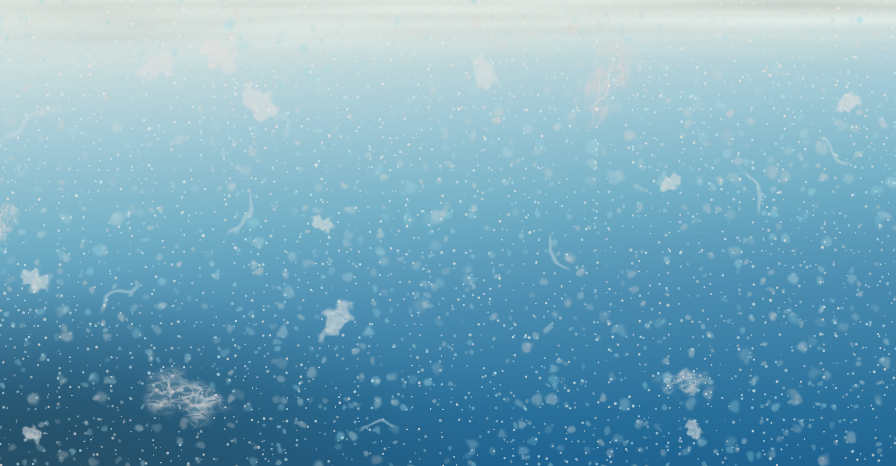
A Shadertoy shader for this texture:

```glsl
// Sunlit water full of drifting particles: a depth gradient with a pale surface,
// scattered layers of soft motes and sharp specks, and larger torn flakes,
// tangled fibre clumps and curved threads shaped by gradient noise.

vec2 hash2(vec2 p) {
    vec3 q = fract(p.xyx * vec3(0.1031, 0.1030, 0.0973));
    q += dot(q, q.yzx + 33.33);
    return fract((q.xx + q.yz) * q.zy);
}

float gradientNoise(vec2 p) {
    vec2 i = floor(p), f = fract(p);
    vec2 u = f * f * f * (f * (f * 6.0 - 15.0) + 10.0);
    vec2 e = vec2(0.0, 1.0);
    float a = dot(hash2(i) * 2.0 - 1.0, f);
    float b = dot(hash2(i + e.yx) * 2.0 - 1.0, f - e.yx);
    float c = dot(hash2(i + e) * 2.0 - 1.0, f - e);
    float d = dot(hash2(i + 1.0) * 2.0 - 1.0, f - 1.0);
    return mix(mix(a, b, u.x), mix(c, d, u.x), u.y);
}

// Moves into the frame of a part: xy = centre, w = angle.
vec2 toLocal(vec2 p, vec4 part) {
    float c = cos(part.w), s = sin(part.w);
    p -= part.xy;
    return vec2(c * p.x + s * p.y, c * p.y - s * p.x);
}

vec3 water(vec2 uv) {
    float h = uv.y + 0.14 * (0.45 - uv.x) * smoothstep(0.0, 0.5, uv.y);
    vec3 col = mix(vec3(0.12, 0.39, 0.57), vec3(0.16, 0.44, 0.61), clamp(h / 0.12, 0.0, 1.0));
    col = mix(col, vec3(0.30, 0.56, 0.70), clamp((h - 0.12) / 0.22, 0.0, 1.0));
    col = mix(col, vec3(0.45, 0.69, 0.78), clamp((h - 0.34) / 0.20, 0.0, 1.0));
    col = mix(col, vec3(0.63, 0.79, 0.84), clamp((h - 0.54) / 0.20, 0.0, 1.0));
    col = mix(col, vec3(0.80, 0.87, 0.87), clamp((h - 0.74) / 0.18, 0.0, 1.0));
    // Murky lower left corner
    float corner = length((uv + vec2(0.0, 0.05)) * vec2(1.7, 2.2));
    col = mix(col, vec3(0.15, 0.31, 0.40), 0.95 * (1.0 - smoothstep(0.1, 1.1, corner)));
    // Warm surface light with flat ripples
    float surface = smoothstep(0.84, 1.0, uv.y);
    col = mix(col, vec3(0.90, 0.91, 0.87), 0.6 * surface);
    col += 0.10 * surface * gradientNoise(uv * vec2(4.0, 34.0));
    return col;
}

// One jittered mote per cell; x = coverage, y = random tint.
vec2 motes(vec2 p, float cells, float radius, float density, float seed) {
    vec2 g = p * cells + seed * 7.3;
    vec2 id = floor(g);
    vec2 rnd = hash2(id + seed * 31.0), pick = hash2(id + seed * 17.0 + 5.0);
    float r = radius * cells * mix(0.45, 1.0, pick.y);
    float d = length(fract(g) - mix(vec2(0.3), vec2(0.7), rnd));
    float shape = 1.0 - smoothstep(0.35 * r, r, d);
    return vec2(shape * step(pick.x, density) * mix(0.35, 1.0, rnd.x), rnd.y);
}

float flake(vec2 p, vec4 part) {
    vec2 q = toLocal(p, part) / part.z;
    q += 0.55 * vec2(gradientNoise(q * 1.8 + part.xy * 40.0), gradientNoise(q * 2.2 + part.yx * 30.0));
    float d = length(q * vec2(1.0, 1.65 - 0.4 * q.x));
    float body = 1.0 - smoothstep(0.65, 1.05, d);
    return body * (0.8 + 0.35 * gradientNoise(q * 5.0));
}

float fibres(vec2 p, vec4 part) {
    vec2 q = toLocal(p, part) / part.z;
    float envelope = 1.0 - smoothstep(0.35, 1.1, length(q * vec2(1.0, 1.9)) + 0.8 * gradientNoise(q * 2.3 + part.xy * 9.0));
    float strands = 0.0;
    for (float i = 0.0; i < 4.0; i++) {
        vec2 s = q * vec2(2.2, 4.0) + i * 13.7 + part.xy * 20.0;
        s += 0.8 * gradientNoise(q * 3.0 + i * 5.0);
        strands += 1.0 - smoothstep(0.02, 0.10, abs(gradientNoise(s)));
    }
    return envelope * min(0.25 + 0.35 * strands, 1.0);
}

float thread(vec2 p, vec4 part) {
    vec2 q = toLocal(p, part) / part.z;
    float bend = 0.22 * sin(q.x * 2.8 + part.x * 9.0) + 0.2 * gradientNoise(q * 2.0 + part.xy * 30.0);
    float line = 1.0 - smoothstep(0.015, 0.12, abs(q.y - bend));
    return line * (1.0 - smoothstep(0.6, 1.0, abs(q.x)));
}

void mainImage(out vec4 fragColor, in vec2 fragCoord) {
    vec2 uv = fragCoord / iResolution.xy;
    vec2 p = fragCoord / iResolution.y;
    vec3 col = water(uv);

    // Blurred motes, far to near, with ragged outlines
    vec2 ragged = p + 0.010 * vec2(gradientNoise(p * 45.0), gradientNoise(p * 45.0 + 9.0));
    for (float i = 0.0; i < 7.0; i++) {
        vec2 m = motes(ragged, 24.0 - 2.3 * i, 0.009 + 0.0022 * i, 0.34 - 0.02 * i, i + 1.0);
        vec3 tint = mix(vec3(0.62, 0.85, 0.90), vec3(0.90, 0.84, 0.81), m.y);
        col = mix(col, tint, 0.42 * m.x);
    }

    // Larger parts: centre, half length, angle
    vec4 flakes[11] = vec4[11](
        vec4(0.338, 0.858, 0.043, 0.5), vec4(0.468, 0.885, 0.048, -0.7), vec4(0.555, 0.782, 0.052, -0.8),
        vec4(0.692, 0.520, 0.028, -0.3), vec4(0.718, 0.310, 0.048, 1.0), vec4(1.040, 0.845, 0.042, -1.3),
        vec4(1.822, 0.780, 0.033, 0.5), vec4(0.075, 0.400, 0.038, -0.3), vec4(1.437, 0.607, 0.028, 0.4),
        vec4(0.070, 0.070, 0.026, -0.4), vec4(1.488, 0.080, 0.026, -1.2));
    for (int i = 0; i < 11; i++)
        col = mix(col, vec3(0.88, 0.88, 0.87), 0.72 * flake(p, flakes[i]));

    vec4 clumps[4] = vec4[4](
        vec4(1.300, 0.815, 0.105, 1.0), vec4(0.390, 0.150, 0.105, -0.25),
        vec4(1.475, 0.180, 0.060, 0.0), vec4(0.005, 0.520, 0.055, 1.2));
    for (int i = 0; i < 4; i++)
        col = mix(col, vec3(0.87, 0.84, 0.83), 0.68 * fibres(p, clumps[i]));

    vec4 threads[7] = vec4[7](
        vec4(0.070, 0.740, 0.085, 0.3), vec4(0.255, 0.365, 0.060, 0.7), vec4(1.620, 0.590, 0.055, -1.1),
        vec4(0.520, 0.540, 0.060, 1.1), vec4(1.790, 0.675, 0.050, -0.6), vec4(0.810, 0.087, 0.045, 0.0),
        vec4(1.195, 0.455, 0.050, -1.1));
    for (int i = 0; i < 7; i++)
        col = mix(col, vec3(0.80, 0.86, 0.87), 0.45 * thread(p, threads[i]));

    // Fine bright specks
    for (float i = 0.0; i < 4.0; i++) {
        vec2 s = motes(p, 27.0 + 6.0 * i, 0.0052 - 0.0004 * i, 0.30, i + 20.0);
        col = mix(col, mix(vec3(0.80, 0.93, 0.95), vec3(1.0, 0.91, 0.86), s.y), 0.75 * s.x);
    }
    fragColor = vec4(clamp(col, 0.0, 1.0), 1.0);
}
```
